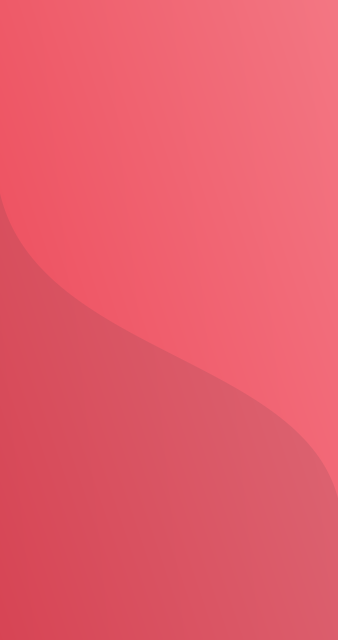
Write a Shadertoy shader that draws this background.

```glsl
// Coral gradient with a darker, translucent S-shaped wave across the lower half.

// Base gradient: corner colour plus its change across and up the canvas
const vec3 CORNER_COLOR = vec3(0.929, 0.278, 0.345);
const vec3 CHANGE_ACROSS = vec3(0.020, 0.112, 0.106);
const vec3 CHANGE_UP = vec3(0.004, 0.075, 0.063);

// Translucent wave
const vec3 WAVE_TINT = vec3(0.19, 0.19, 0.22);
const float WAVE_OPACITY = 0.116;

// Cubic Bezier control values of the wave edge, as fractions of the canvas
const vec4 EDGE_X = vec4(0.0, 0.111, 0.889, 1.0);
const vec4 EDGE_Y = vec4(0.698, 0.4466, 0.444, 0.2214);
const int SOLVE_STEPS = 20;

float bezier(vec4 p, float t) {
    float s = 1.0 - t;
    return dot(p, vec4(s * s * s, 3.0 * s * s * t, 3.0 * s * t * t, t * t * t));
}

float bezierSlope(vec4 p, float t) {
    float s = 1.0 - t;
    return 3.0 * dot(p.yzw - p.xyz, vec3(s * s, 2.0 * s * t, t * t));
}

// Bisect for the curve parameter at a horizontal position
float edgeParameter(float x) {
    float low = 0.0, high = 1.0;
    for (int i = 0; i < SOLVE_STEPS; i++) {
        float middle = 0.5 * (low + high);
        if (bezier(EDGE_X, middle) < x) low = middle;
        else high = middle;
    }
    return 0.5 * (low + high);
}

// Approximate signed distance in canvas heights, positive above the wave
float waveDistance(vec2 uv, float aspect) {
    float t = edgeParameter(uv.x);
    float slope = bezierSlope(EDGE_Y, t) / (bezierSlope(EDGE_X, t) * aspect);
    return (uv.y - bezier(EDGE_Y, t)) / sqrt(1.0 + slope * slope);
}

void mainImage(out vec4 fragColor, in vec2 fragCoord) {
    vec2 uv = fragCoord / iResolution.xy;

    // Background gradient
    vec3 color = CORNER_COLOR + CHANGE_ACROSS * uv.x + CHANGE_UP * uv.y;

    // Wave with a one-pixel soft edge
    float distanceToEdge = waveDistance(uv, iResolution.x / iResolution.y);
    float coverage = clamp(0.5 - distanceToEdge * iResolution.y, 0.0, 1.0);
    color = mix(color, WAVE_TINT, WAVE_OPACITY * coverage);

    fragColor = vec4(color, 1.0);
}
```
